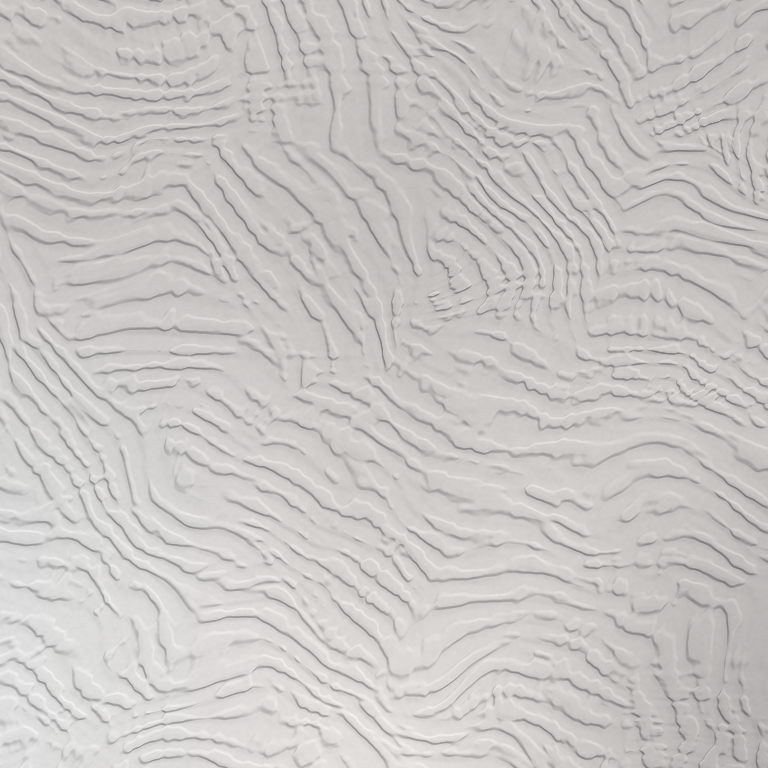
Reproduce this texture procedurally as a WebGL 2 fragment shader.

```glsl
#version 300 es
precision highp float;

// Hand-textured white plaster: overlapping patches of curved trowel strokes.
// Each jittered cell carries its own arc-shaped stroke field; the blended field
// is thresholded into torn, ribbed ridges and lit from the upper right.

uniform vec2 u_resolution;
out vec4 outColor;

float hash(vec2 p) {
    vec3 h = fract(vec3(p.xyx) * 0.1031);
    h += dot(h, h.yzx + 33.33);
    return fract((h.x + h.y) * h.z);
}

// Smooth value noise in -1..1
float noise(vec2 p) {
    vec2 cell = floor(p), f = fract(p);
    f = f * f * (3.0 - 2.0 * f);
    float low = mix(hash(cell), hash(cell + vec2(1, 0)), f.x);
    float high = mix(hash(cell + vec2(0, 1)), hash(cell + vec2(1, 1)), f.x);
    return 2.0 * mix(low, high, f.y) - 1.0;
}

// Stroke field of one patch, q relative to the patch centre
float strokes(vec2 q, vec2 id) {
    float angle = mix(-0.2, 1.75, hash(id + 31.7));
    if (hash(id + 57.1) > 0.82) angle += 3.14159;
    vec2 across = vec2(cos(angle), sin(angle));
    float bend = mix(0.22, 0.6, hash(id + 11.3));
    float spacing = mix(0.023, 0.041, hash(id + 83.9));

    // Arc coordinates: r across the strokes, s along them
    vec2 arc = vec2(dot(q, across) + bend, dot(q, vec2(-across.y, across.x)));
    float r = length(arc), s = atan(arc.y, arc.x) * bend;
    vec2 seed = id * 17.0 + 40.0;

    // Bands with a steep inner and a gentle outer side
    float wander = 0.45 * noise(vec2(r * 19.0, s * 15.0) + seed);
    float phase = 6.28318 * (r / spacing + wander);
    float bands = sin(phase + 0.4 * sin(phase));

    // Torn leaf shapes, small chips and cross ribs
    float breaks = noise(vec2(r * 66.0, s * 19.0) + seed.yx);
    float chips = noise(vec2(r * 125.0, s * 48.0) + seed + 23.0);
    float ribs = noise(vec2(r * 20.0, s * 105.0 + r * 25.0) + seed + 7.0);
    return 0.52 * bands + 0.85 * breaks + 0.3 * chips + 0.48 * ribs - 0.04;
}

// Plaster height: neighbouring patches blended, then cut into ridges
float height(vec2 p) {
    vec2 warped = p + 0.025 * vec2(noise(p * 9.0 + 3.0), noise(p * 9.0 + 71.0));
    vec2 base = floor(warped / 0.25);
    float total = 0.0, field = 0.0;
    for (int j = -1; j <= 1; j++) {
        for (int i = -1; i <= 1; i++) {
            vec2 id = base + vec2(i, j);
            vec2 jitter = vec2(hash(id + 5.3), hash(id + 19.6));
            vec2 q = warped - 0.25 * (id + 0.1 + 0.8 * jitter);
            float weight = exp(-120.0 * length(q));
            total += weight;
            if (length(q) < 0.32) field += weight * strokes(q, id);
        }
    }
    field /= total;
    return smoothstep(-0.15, 0.5, field) + 0.28 * field;
}

void main() {
    vec2 p = gl_FragCoord.xy / u_resolution.y;

    // Slope towards the light
    float e = 0.0013;
    float h = height(p);
    vec2 slope = vec2(height(p + vec2(e, 0)) - h, height(p + vec2(0, e)) - h) / e;
    float facing = -0.0029 * dot(slope, vec2(0.5, 0.87));

    // Broad room light: brighter at the bottom, dim in the lower right corner
    float light = mix(0.868, 0.768, smoothstep(0.0, 0.7, p.y));
    light -= 0.03 * (p.x - 0.5);
    light -= 0.14 * (1.0 - smoothstep(0.0, 0.5, length(p - vec2(1.03, 0.04))));
    light += 0.016 * noise(p * 4.0 + 13.0);

    // Soft highlights, deeper shadows and a trace of grain
    light += 0.085 * tanh(max(facing, 0.0)) - 0.3 * tanh(0.9 * max(-facing, 0.0));
    light += 0.008 * noise(p * 260.0);

    // Warm grey with a faint cool tint on the left
    float cool = (1.0 - smoothstep(0.0, 0.45, p.x)) * (1.0 - smoothstep(0.3, 0.75, p.y));
    vec3 tint = mix(vec3(1.01, 0.992, 0.982), vec3(0.998, 1.0, 0.998), cool);
    outColor = vec4(clamp(light * tint, 0.0, 1.0), 1.0);
}
```
